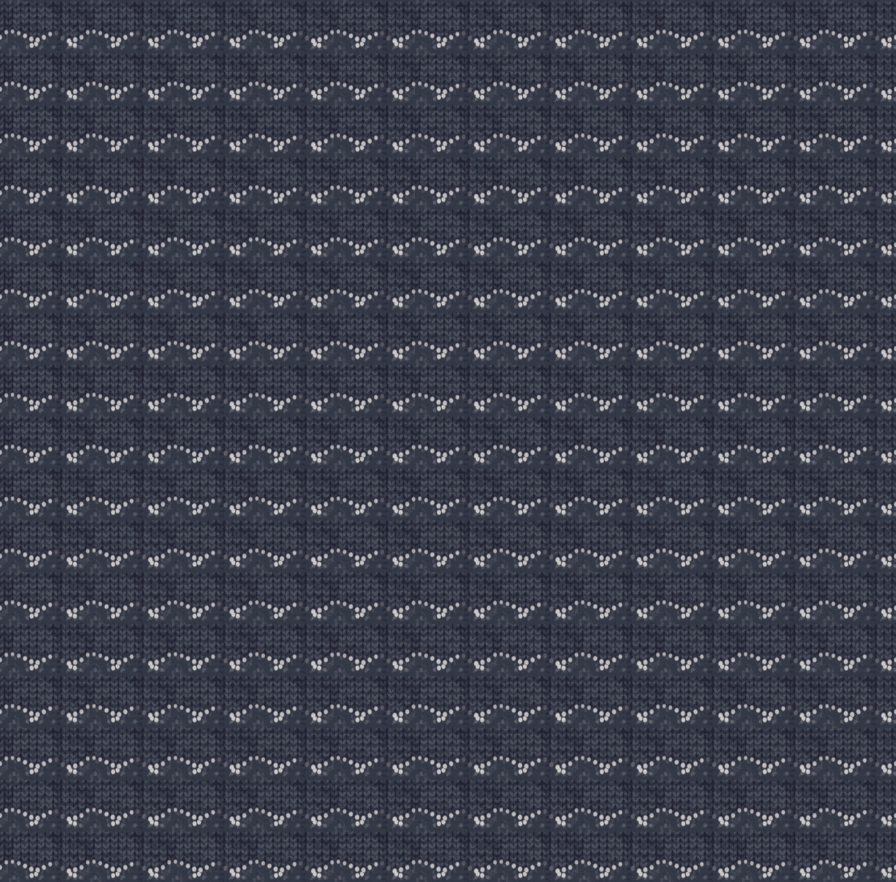
Give the GLSL for this texture, as a Shadertoy shader.

```glsl
// Navy pointelle knit: V stitches in bands, parted by scalloped rows of pale
// eyelet holes. One cell, measured from the crest of its scallop, is repeated
// a whole number of times; all noise wraps at the cell edge, so it tiles.

const float TAU = 6.2831853;
const vec2 REPEATS = vec2(11.0, 17.0);    // cells across and up
const vec2 STITCHES = vec2(10.0, 8.0);    // wales and courses in a cell
const vec2 GRAIN = vec2(30.0, 20.0);      // fibre noise steps in a cell
const vec2 CREST = vec2(0.154, 0.0);      // scallop crest within a cell
const vec2 CELL_START = vec2(-0.5, -0.2); // lower left of local coordinates
const float CELL_ASPECT = 0.637;          // cell height over width

const vec3 SHADOW = vec3(0.135, 0.135, 0.195);
const vec3 NAVY = vec3(0.205, 0.222, 0.275);
const vec3 SLATE = vec3(0.29, 0.305, 0.35);
const vec3 PALE = vec3(0.82, 0.81, 0.81);

float hash(vec2 p) {
    return fract(sin(dot(p, vec2(127.1, 311.7))) * 43758.5453);
}

// Value noise that wraps after period steps
float wrapNoise(vec2 p, vec2 period) {
    vec2 i = floor(p), f = fract(p);
    f = f * f * (3.0 - 2.0 * f);
    vec2 a = mod(i, period), b = mod(i + 1.0, period);
    return mix(mix(hash(a), hash(vec2(b.x, a.y)), f.x),
               mix(hash(vec2(a.x, b.y)), hash(b), f.x), f.y);
}

// Height of the scalloped eyelet line
float scallop(float x) {
    return 0.31 + 0.09 * cos(TAU * x / 0.56);
}

// Lightness of a V stitch: slanted legs, dark gaps between wales
float stitch(vec2 q) {
    float u = abs(fract(q.x) - 0.5);
    float v = q.y - u;
    float leg = 0.5 + 0.5 * cos(TAU * v);
    float rib = (1.0 - smoothstep(0.28, 0.5, u)) * smoothstep(-0.12, 0.12, u);
    float vary = hash(vec2(floor(q.x), mod(floor(v), STITCHES.y)));
    return 0.5 * leg + 0.5 * rib + 0.35 * (vary - 0.5);
}

// Coverage of one upright oval hole
float eyelet(vec2 p, vec2 centre, float radius, float soft) {
    vec2 d = p - centre;
    d.x -= round(d.x);
    d.y *= CELL_ASPECT * 0.85;
    return 1.0 - smoothstep(radius - soft, radius + soft, length(d));
}

// All the holes of a cell
float eyelets(vec2 p, float soft) {
    float cover = 0.0;
    // Holes along the scallop, larger in the valleys, faint at the left tail
    for (int i = 0; i < 13; i++) {
        float x = (float(i) + 0.5) / 13.0 - 0.5;
        float valley = 0.5 - 0.5 * cos(TAU * x / 0.56);
        float jitter = 0.03 * (hash(vec2(float(i), 5.0)) - 0.5);
        float strength = mix(0.3, mix(0.8, 1.0, valley), step(-0.36, x));
        float radius = mix(0.021, 0.027, valley);
        cover = max(cover, strength * eyelet(p, vec2(x, scallop(x) + jitter), radius, soft));
    }
    // Paired drops hanging below each valley
    for (int i = 0; i < 4; i++) {
        float side = i < 2 ? -1.0 : 1.0;
        float k = float(i % 2);
        vec2 centre = vec2(side * (0.235 + 0.055 * k), 0.155 - 0.03 * (1.0 - k));
        cover = max(cover, eyelet(p, centre, 0.025, soft));
    }
    // Faint specks at the foot of the scallop
    for (int i = 0; i < 6; i++) {
        float x = (float(i) + 0.3 * hash(vec2(float(i), 9.0))) / 6.0 - 0.5;
        cover = max(cover, 0.22 * eyelet(p, vec2(x, 0.09), 0.02, soft));
    }
    return cover;
}

void mainImage(out vec4 fragColor, in vec2 fragCoord) {
    vec2 uv = fragCoord / iResolution.xy * REPEATS - CREST;
    vec2 local = fract(uv - CELL_START);
    vec2 p = local + CELL_START;
    float soft = max(0.012, 0.5 * REPEATS.x / iResolution.x);

    // Smooth fan of fabric below the scallop
    float line = scallop(p.x);
    float fan = smoothstep(-0.12, 0.02, p.y)
              * (1.0 - smoothstep(line - 0.03, line + 0.05, p.y));

    // Yarn tone: strong stitches in the band, calmer in the fan
    float grain = wrapNoise(local * GRAIN, GRAIN);
    float knit = stitch(local * STITCHES);
    float tone = mix(knit, 0.68 + 0.25 * (knit - 0.5), fan);
    tone += 0.45 * (grain - 0.5);

    // Shaded join between neighbouring scallops
    float join = abs(p.x + 0.435);
    tone -= 0.2 * (1.0 - smoothstep(0.015, 0.05, join));

    vec3 color = mix(SHADOW, NAVY, smoothstep(0.1, 0.62, tone));
    color = mix(color, SLATE, smoothstep(0.7, 1.0, tone));

    // Dark thread rim around the holes, then the holes
    float rim = 1.0 - smoothstep(0.03, 0.08, abs(p.y - line - 0.035));
    color = mix(color, SHADOW, 0.35 * rim);
    color = mix(color, PALE, eyelets(p, soft) * (0.85 + 0.15 * grain));
    fragColor = vec4(color, 1.0);
}
```
